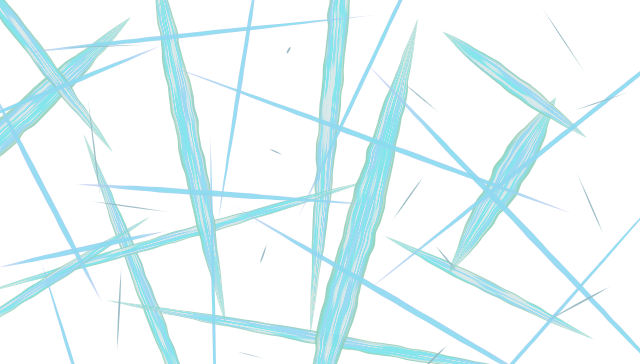
Write a Shadertoy shader that draws this background.

```glsl
// Scattered icy needles: streaked cyan blades, thin blue spines and fine hairs on white.
#define BLADES 12
#define SPINES 14
#define HAIRS 16
#define CYAN vec3(0.48, 0.89, 0.92)
#define BLUE vec3(0.58, 0.84, 0.95)
#define PALE vec3(0.84, 0.90, 0.90)
#define GREEN vec3(0.58, 0.80, 0.69)
#define LAVENDER vec3(0.74, 0.77, 0.94)
#define HAIR_GREY vec3(0.58, 0.72, 0.76)
#define STREAK_DENSITY 170.0
#define OPACITY 0.92

float hash(vec2 p) {
    vec3 h = fract(vec3(p.xyx) * 0.1031);
    h += dot(h, h.yzx + 33.33);
    return fract((h.x + h.y) * h.z);
}

float noise(vec2 p) {
    vec2 cell = floor(p), f = fract(p);
    f = f * f * (3.0 - 2.0 * f);
    return mix(mix(hash(cell), hash(cell + vec2(1, 0)), f.x),
               mix(hash(cell + vec2(0, 1)), hash(cell + vec2(1, 1)), f.x), f.y);
}

// Paints one tapered needle; center and sizes are in canvas heights.
vec3 paintNeedle(vec3 base, vec2 p, vec2 center, float angle,
                 float halfLength, float halfWidth, float seed, int kind) {
    float pixel = 1.0 / iResolution.y;
    vec2 axis = vec2(cos(angle), sin(angle));
    vec2 d = p - center;
    float along = dot(d, axis) / halfLength;
    float across = dot(d, vec2(-axis.y, axis.x));

    // Spindle outline with a skewed belly and slightly ragged sides
    float skew = hash(vec2(seed, 7.0)) - 0.5;
    float ragged = 0.88 + 0.24 * noise(vec2(along * halfLength * 28.0, seed + sign(across)));
    float width = halfWidth * max(1.0 - along * along, 0.0) * (1.0 + 0.9 * skew * along) * ragged;
    float cover = clamp((width - abs(across)) / pixel + 0.5, 0.0, 1.0)
                * clamp(2.0 * width / pixel, 0.0, 1.0);
    if (cover <= 0.0) return base;

    // Streaks follow the outline and converge at both tips
    float q = across / max(width, 0.0001);
    float lane = q * halfWidth * STREAK_DENSITY + seed * 13.0;
    float run = along * halfLength;
    float broad = noise(vec2(lane, run * 8.0));
    float fine = noise(vec2(lane * 1.9 + 40.0, run * 13.0));
    float rim = smoothstep(0.65, 1.0, abs(q));
    float tip = smoothstep(0.55, 1.0, abs(along));

    vec3 color = HAIR_GREY;
    if (kind == 0) {
        color = mix(CYAN, BLUE, smoothstep(0.4, 0.7, broad));
        color = mix(color, PALE, smoothstep(0.45, 0.8, fine));
        color = mix(color, GREEN, max(0.85 * rim, 0.5 * tip));
    } else if (kind == 1) {
        color = mix(BLUE, CYAN, 0.6 * broad);
        color = mix(color, LAVENDER, max(0.6 * rim, tip));
    }
    return mix(base, color, cover * OPACITY * (1.0 - 0.3 * tip));
}

void mainImage(out vec4 fragColor, in vec2 fragCoord) {
    vec2 p = fragCoord / iResolution.y;
    float aspect = iResolution.x / iResolution.y;
    vec3 color = vec3(1.0);

    for (int i = 1; i <= BLADES + SPINES + HAIRS; i++) {
        float id = float(i);
        int kind = i <= BLADES ? 0 : (i <= BLADES + SPINES ? 1 : 2);

        // Evenly spread placement, direction and size
        vec2 center = fract(0.5 + id * vec2(0.7549, 0.5698)) * vec2(aspect, 1.0);
        float angle = 3.14159 * fract(id * 0.618);
        float sizeA = fract(id * 0.7321);
        float sizeB = fract(id * 0.4142);

        float halfLength = mix(0.22, 0.75, sizeA);
        float halfWidth = mix(0.014, 0.050, sizeB * sizeB);
        if (kind == 1) {
            halfWidth = mix(0.004, 0.009, sizeB);
        } else if (kind == 2) {
            halfLength = mix(0.01, 0.15, sizeA);
            halfWidth = mix(0.0011, 0.0026, sizeB);
        }
        color = paintNeedle(color, p, center, angle, halfLength, halfWidth, id, kind);
    }
    fragColor = vec4(color, 1.0);
}
```
